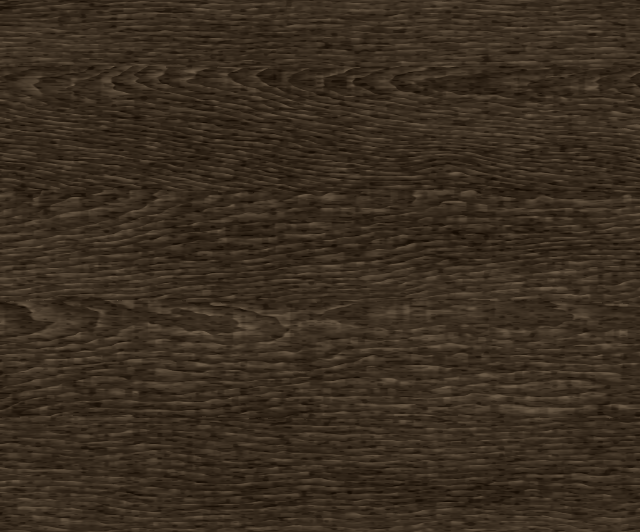
This texture is drawn by a Shadertoy shader. Its source:

```glsl
// Dark stained oak: five horizontal boards with arched and straight grain.
// Each board has a ring field (bent hyperbolas plus layered sines); rings are
// shaded as soft sawtooth bands, broken up by pale dashes and dark pores.

const vec3 DARK_WOOD = vec3(0.13, 0.09, 0.05);
const vec3 PALE_WOOD = vec3(0.38, 0.32, 0.25);

float hash(vec2 cell) {
    vec3 q = fract(vec3(cell.xyx) * 0.1031);
    q += dot(q, q.yzx + 33.33);
    return fract((q.x + q.y) * q.z);
}

float valueNoise(vec2 p) {
    vec2 cell = floor(p);
    vec2 f = fract(p);
    f = f * f * (3.0 - 2.0 * f);
    float low = mix(hash(cell), hash(cell + vec2(1, 0)), f.x);
    float high = mix(hash(cell + vec2(0, 1)), hash(cell + vec2(1, 1)), f.x);
    return mix(low, high, f.y);
}

// Slow bending of the rings, in ring widths
float layeredSines(vec2 p, float seed) {
    float sum = 0.0;
    float size = 1.0;
    vec2 q = p * vec2(4.0, 11.0) + seed * 2.3;
    for (int i = 0; i < 4; i++) {
        sum += size * sin(q.x + 1.3 * sin(q.y + float(i)));
        q = q * 1.9 + vec2(1.7, 0.6);
        size *= 0.55;
    }
    return sum;
}

// Ring count: arch = rings along x, lines = rings down the board,
// bend = roundness of the arch tip, reach = how far along x arches persist
float ringField(vec2 p, float axis, float arch, float lines, float bend, float reach) {
    float v = p.y - axis;
    float along = arch * reach * (1.0 - exp(-p.x / reach));
    return along + lines * (sqrt(v * v + bend * bend) - bend);
}

// Small swirl that pushes the grain aside
vec2 aroundKnot(vec2 p, vec2 centre) {
    vec2 d = (p - centre) * vec2(13.0, 26.0);
    return p + vec2(0.0, 0.022) * exp(-dot(d, d));
}

float boardField(vec2 p, float board) {
    if (board < 0.5) return ringField(p, -0.2, 1.5, 95.0, 0.05, 1.0);
    if (board < 1.5) return ringField(aroundKnot(p, vec2(0.84, 0.30)), 0.152, -15.0, 112.0, 0.035, 3.0);
    if (board < 2.5) return ringField(p, 0.345, 8.0, 85.0, 0.06, 1.5);
    if (board < 3.5) return ringField(p, 0.592, 13.0, 62.0, 0.045, 0.4);
    return ringField(p, 0.6, -1.0, 78.0, 0.05, 1.0);
}

// Sharp pale edge that fades to dark across each ring
float ringBand(float rings, float blur) {
    float phase = fract(rings);
    float edge = smoothstep(0.0, clamp(blur, 0.12, 0.45), phase);
    return edge * pow(1.0 - phase, 1.4);
}

// Horizontal flecks, length and height given as cells per unit
float flecks(vec2 p, vec2 density, float low, float high) {
    return smoothstep(low, high, valueNoise(p * density));
}

void mainImage(out vec4 fragColor, in vec2 fragCoord) {
    vec2 p = fragCoord / iResolution.y;
    p.y = 1.0 - p.y;

    // Board index from slightly uneven seams
    float seamY = p.y + 0.003 * sin(p.x * 9.0) + 0.002 * valueNoise(p.xx * 40.0);
    float board = step(0.127, seamY) + step(0.36, seamY)
                + step(0.568, seamY) + step(0.785, seamY);

    // Rings with slow bends and ragged edges
    float straight = 1.0 - step(0.5, board) + step(3.5, board);
    float rings = boardField(p, board);
    rings += mix(0.75, 0.4, straight) * layeredSines(p, board);
    rings += 1.4 * valueNoise(p * vec2(7.0, 16.0) + board * 17.0);
    rings += 0.35 * valueNoise(p * vec2(45.0, 150.0));
    float band = ringBand(rings, fwidth(rings));

    // Dashes follow each ring row; fibres run level across the boards
    float row = floor(rings);
    float dashOffset = 50.0 * hash(vec2(row, board));
    float rowDash = smoothstep(0.25, 0.7, valueNoise(vec2(p.x * 75.0 + dashOffset, row)));
    float fleck = flecks(p, vec2(42.0, 250.0), 0.3, 0.8);
    float dash = mix(fleck, rowDash, 0.45);
    float fibre = mix(valueNoise(p * vec2(24.0, 190.0) + 9.0),
                      valueNoise(p * vec2(110.0, 400.0)), 0.45);
    float pore = flecks(p + 5.0, vec2(70.0, 330.0), 0.62, 0.9);
    float stain = valueNoise(p * vec2(2.2, 13.0) + board * 7.0);

    // Darkened joints between boards
    float joint = exp(-abs(seamY - 0.127) * 130.0) + exp(-abs(seamY - 0.36) * 130.0)
                + exp(-abs(seamY - 0.568) * 90.0) + exp(-abs(seamY - 0.785) * 90.0);

    float tone = -0.09 + 0.25 * stain + 0.46 * fibre;
    tone += band * (0.1 + 0.9 * dash) * mix(1.0, 0.85, straight);
    tone -= 0.25 * pore + 0.09 * joint;
    tone = clamp(tone, -0.2, 1.15);
    fragColor = vec4(mix(DARK_WOOD, PALE_WOOD, tone), 1.0);
}
```
